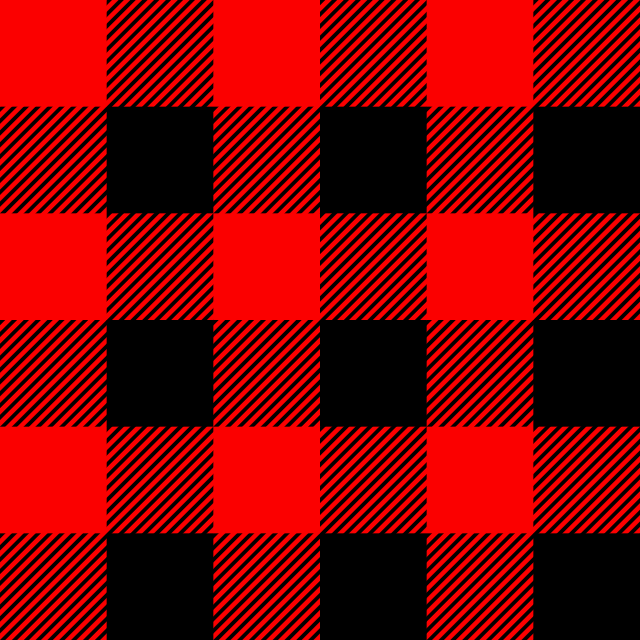
This pattern is drawn by a WebGL 1 fragment shader. Its source:

```glsl
precision highp float;
// Buffalo check: red and black bands cross on a square grid, and every cell
// where only one band is dark is filled with diagonal twill stripes.
// Each dark band is a 1D periodic distance, turned into smooth coverage.

#define REPEATS 3.0          // checks across and down
#define STRIPES 9.0          // twill stripes along one cell edge
#define STRIPE_WIDTH 0.45    // dark share of one stripe period
#define STRIPE_SHIFT 0.0     // stripe offset, in stripe periods
#define RED vec3(0.985, 0.0, 0.0)
#define BLACK vec3(0.0)

uniform vec2 u_resolution;

// Coverage of a band filling [start, start + width] of every unit period;
// pixel is the size of one pixel in periods.
float bandCoverage(float x, float start, float width, float pixel) {
  float fromCentre = abs(fract(x - start - 0.5 * width + 0.5) - 0.5);
  return clamp((0.5 * width - fromCentre) / pixel + 0.5, 0.0, 1.0);
}

void main() {
  float side = min(u_resolution.x, u_resolution.y);
  vec2 check = REPEATS * gl_FragCoord.xy / side;
  float pixel = REPEATS / side;

  // Dark columns take the right half of a check, dark rows the lower half
  float column = bandCoverage(check.x, 0.5, 0.5, pixel);
  float row = bandCoverage(check.y, 0.0, 0.5, pixel);

  // Twill rising to the right, with two cells per check
  float density = 2.0 * STRIPES;
  float diagonal = (check.x - check.y) * density;
  float twill = bandCoverage(diagonal, STRIPE_SHIFT, STRIPE_WIDTH,
                             pixel * density * sqrt(2.0));

  // No dark band: red; one: twill; two: black
  float dark = mix(mix(0.0, twill, column), mix(twill, 1.0, column), row);
  gl_FragColor = vec4(mix(RED, BLACK, dark), 1.0);
}
```
